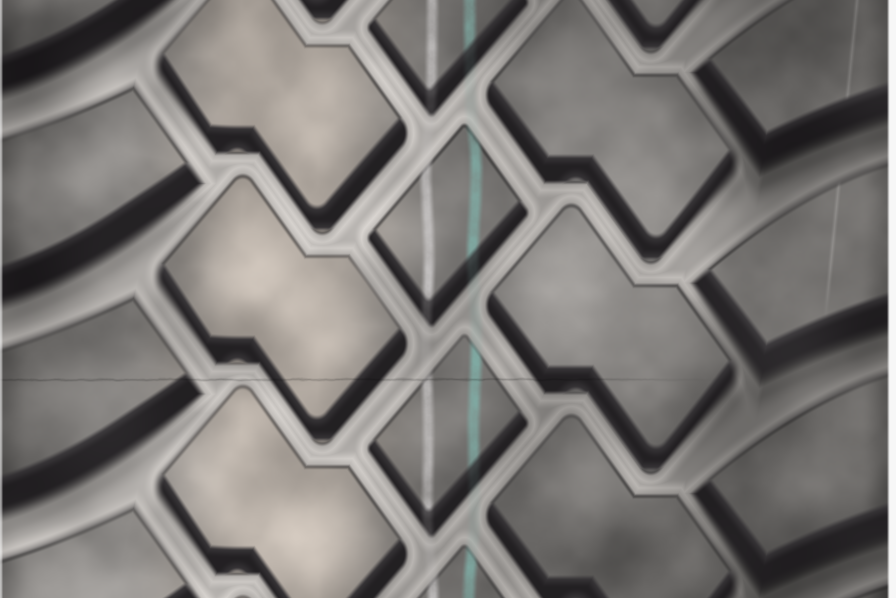
Reproduce this texture procedurally as a Shadertoy shader.

```glsl
const float PERIOD = 0.352;
const vec2 CENTRE = vec2(0.75, 0.549);
const vec3 RUBBER = vec3(1.02, 1.0, 0.98);
const vec3 WALL = vec3(0.135, 0.125, 0.135);
const vec3 CHALK = vec3(0.79, 0.78, 0.78);
const vec3 TEAL = vec3(0.50, 0.69, 0.66);
const vec3 PAPER = vec3(0.97);

float hash(vec2 p) {
    return fract(sin(dot(p, vec2(127.1, 311.7))) * 43758.5453);
}

float noise(vec2 p) {
    vec2 i = floor(p), f = fract(p);
    f = f * f * (3.0 - 2.0 * f);
    return mix(mix(hash(i), hash(i + vec2(1, 0)), f.x),
               mix(hash(i + vec2(0, 1)), hash(i + vec2(1, 1)), f.x), f.y);
}

float fbm(vec2 p) {
    float sum = 0.0, gain = 0.5;
    for (int i = 0; i < 4; i++) {
        sum += gain * noise(p);
        p = p * 2.1 + 7.3;
        gain *= 0.5;
    }
    return sum;
}

// Distances across the two groove directions
vec2 slant(vec2 p) {
    return vec2(dot(p, vec2(0.81, -0.58)), dot(p, vec2(0.76, 0.65)));
}

float slantBox(vec2 p, vec2 centre, vec2 halfSize, float radius) {
    vec2 e = abs(slant(p) - centre) - halfSize + radius;
    return length(max(e, 0.0)) + min(max(e.x, e.y), 0.0) - radius;
}

float halfLug(vec2 p) {
    float box = slantBox(p, vec2(-0.029, -0.062), vec2(0.113, 0.141), 0.025);
    return max(box, p.y - 0.09);
}

float lug(vec2 p) {
    return min(halfLug(p), halfLug(-p));
}

// Shoulder block between two curved grooves, cut off at a slanted edge
float shoulder(vec2 p, float edge) {
    float t = p.x + 0.75;
    float top = 0.037 - 0.3 * t - 0.41 * t * t;
    float bottom = 0.311 - 0.3 * t - 0.87 * t * t;
    float across = max(top - p.y, p.y - bottom) * 0.85;
    return max(slant(p).x + edge, across);
}

// Distances to the inner blocks (x) and shoulder blocks (y), repeated down the tread
vec2 tread(vec2 p) {
    p.y -= PERIOD * round(p.y / PERIOD);
    vec2 d = vec2(1.0);
    for (int k = -1; k <= 1; k++) {
        vec2 q = p - vec2(0.0, PERIOD * float(k));
        float lugs = min(lug(q + vec2(0.277, 0.031)), lug(q - vec2(0.273, 0.018)));
        float sides = min(shoulder(q, 0.397), shoulder(vec2(0.0, 0.033) - q, 0.395));
        vec2 diamondPos = q + vec2(0.0, 0.5 * PERIOD - 0.004);
        float diamond = slantBox(diamondPos, vec2(0.0), vec2(0.122, 0.090), 0.008);
        d = min(d, vec2(min(lugs, diamond), sides));
    }
    return d;
}

float nearest(vec2 d) {
    return min(d.x, d.y);
}

float band(float d, float halfWidth, float blur) {
    return 1.0 - smoothstep(halfWidth - blur, halfWidth + blur, abs(d));
}

float inside(float d, float blur) {
    return 1.0 - smoothstep(-blur, blur, d);
}

void mainImage(out vec4 fragColor, in vec2 fragCoord) {
    // Canvas is 1.5 by 1, with y measured downwards
    vec2 p = fragCoord / iResolution.xy * vec2(1.5, 1.0);
    p.y = 1.0 - p.y;
    vec2 q = p - CENTRE;
    float blur = max(0.005, 0.75 / iResolution.y);
    float rightSide = smoothstep(-0.2, 0.3, q.x);
    float outer = smoothstep(0.35, 0.55, abs(q.x));
    float cloud = fbm(p * 4.0) - 0.47;
    float streak = noise(p * vec2(7.0, 9.0) + 3.7) - 0.5;
    float grain = fbm(p * 40.0) - 0.47;

    // Raised faces sit above walls that show on their lower sides
    vec2 wallShift = vec2(mix(0.009, -0.009, rightSide), 0.044 + 0.016 * outer);
    vec2 footprint = tread(q);
    float foot = nearest(footprint);
    float face = nearest(max(footprint, tread(q + wallShift)));

    // Groove floor: bright rim, and shade below the blocks
    float shade = inside(nearest(tread(q - vec2(0.0, 0.032))), 0.032);
    float floorTone = mix(0.65, 0.56, rightSide) - 0.12 * outer * rightSide;
    floorTone += 0.15 * band(foot - 0.013, 0.004, 0.012) * (1.0 - 0.5 * outer);
    floorTone += 0.2 * cloud + 0.16 * streak;
    floorTone -= shade * (0.05 + 0.17 * outer);
    vec3 color = RUBBER * floorTone;

    // Dark walls, fading towards the face
    vec3 wall = WALL + 0.08 * smoothstep(0.018, 0.0, face) + 0.08 * streak * outer;
    color = mix(color, wall, inside(foot, blur + 0.008 * outer));

    // Worn faces, lighter and warmer on the left lugs
    float leftLug = band(q.x + 0.277, 0.17, 0.12);
    float depth = smoothstep(0.0, 0.08, -face);
    float faceTone = mix(0.48, 0.44, rightSide) + 0.11 * leftLug;
    faceTone -= 0.05 * outer * rightSide;
    faceTone += 0.07 * depth * (1.0 - 0.5 * rightSide);
    faceTone += 0.4 * cloud + 0.10 * streak + 0.02 * grain;
    faceTone -= 0.09 * smoothstep(0.05, 0.0, p.x);
    faceTone -= 0.10 * smoothstep(1.44, 1.49, p.x);
    vec3 faceColor = faceTone * (RUBBER + vec3(0.03, 0.0, -0.03) * leftLug);
    faceColor *= 1.0 - (0.3 + 0.5 * streak) * band(foot, 0.003, 0.004);

    // Painted stripes running down the centre
    float wobble = 0.014 * (noise(vec2(p.y * 7.0, 2.0)) - 0.5);
    float wear = clamp(0.75 + 0.6 * cloud + 0.5 * grain, 0.0, 1.0);
    float chalk = wear * band(q.x + 0.031 + wobble, 0.008, 0.006);
    float teal = wear * band(q.x - 0.041 - wobble, 0.009, 0.006);
    faceColor = mix(faceColor, CHALK, chalk);
    faceColor = mix(faceColor, TEAL, teal);
    color = mix(color, CHALK, 0.25 * chalk);
    color = mix(color, TEAL, 0.2 * teal);
    color = mix(color, faceColor, inside(face, blur));

    // Faint scuff on the right shoulder and a mould seam
    float scuff = band(p.x - 1.395 + 0.1 * (p.y - 0.4), 0.002, 0.004);
    color += 0.10 * scuff * inside(face, blur) * smoothstep(0.55, 0.45, p.y);
    float seam = band(p.y - 0.635 - 0.006 * grain, 0.001, 0.003);
    color *= 1.0 - 0.25 * seam * (1.0 - smoothstep(0.9, 1.25, p.x));

    // Paper margins
    float margin = max(smoothstep(1.484, 1.490, p.x), 0.6 * smoothstep(0.006, 0.001, p.x));
    fragColor = vec4(mix(color, PAPER, margin), 1.0);
}
```
